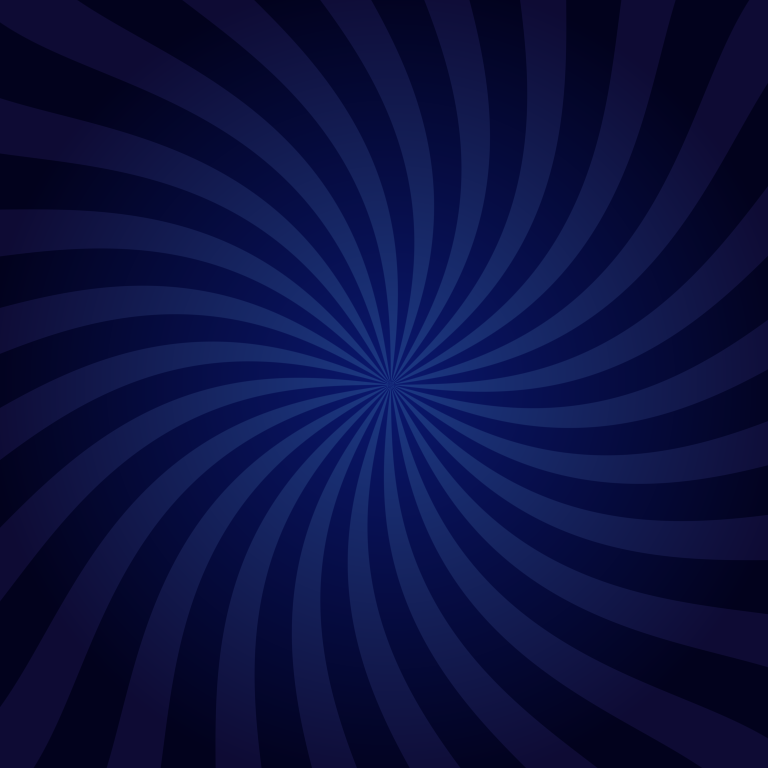
Write a Shadertoy shader that draws this background.

```glsl
// Twisted sunburst: curved blue rays fading to a deep navy rim.

const float TAU = 6.2831853;

const vec2  CENTER       = vec2(0.509, 0.499); // hub, in canvas fractions
const float RAY_COUNT    = 24.0;
const float RAY_SHARE    = 0.47;               // lit part of each sector
const float RAY_PHASE    = 0.79;               // ray offset, in sectors
const float TWIST        = 0.5585;             // full turn of the rays, radians
const float TWIST_RADIUS = 0.729;              // where the twist is complete
const float FADE_RADIUS  = 0.53;               // where the rim colours are reached

const vec3 RAY_CORE = vec3(0.110, 0.226, 0.522);
const vec3 RAY_RIM  = vec3(0.055, 0.043, 0.205);
const vec3 GAP_CORE = vec3(0.040, 0.092, 0.430);
const vec3 GAP_RIM  = vec3(0.008, 0.008, 0.115);

// Coverage of the lit rays; edges are softened by arc length.
float rayMask(vec2 p, float pixel) {
    float radius = length(p);
    float angle = atan(p.y, p.x + 1e-6);
    angle -= TWIST * smoothstep(0.0, TWIST_RADIUS, radius);

    float sector = fract(angle * RAY_COUNT / TAU - RAY_PHASE + 0.5) - 0.5;
    float inside = (0.5 * RAY_SHARE - abs(sector)) * radius * TAU / RAY_COUNT;
    return smoothstep(-pixel, pixel, inside);
}

void mainImage(out vec4 fragColor, in vec2 fragCoord) {
    float size = min(iResolution.x, iResolution.y);
    vec2 p = (fragCoord - CENTER * iResolution.xy) / size;

    // Radial fade of both colour sets
    float fade = clamp(length(p) / FADE_RADIUS, 0.0, 1.0);
    vec3 gap = mix(GAP_CORE, GAP_RIM, fade);
    vec3 ray = mix(RAY_CORE, RAY_RIM, fade);

    fragColor = vec4(mix(gap, ray, rayMask(p, 0.75 / size)), 1.0);
}
```
